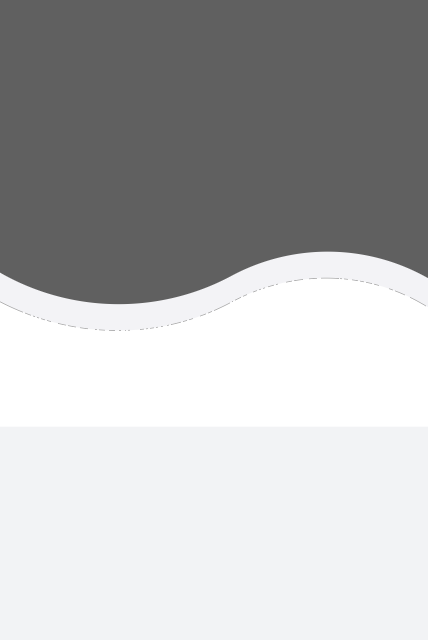
A WebGL 1 fragment shader for this background:

```glsl
precision highp float;
// A dark field ends in a soft wave, trimmed by a pale ribbon with a thin broken
// rim, above a white band and a flat pale panel.
// The wave is two circular arcs that join smoothly; regions are layered by height.

uniform vec2 u_resolution;

// Lengths are in canvas widths; the canvas is 1 by 1.5.
const float CANVAS_HEIGHT = 1.5;
const float PANEL_TOP = 0.5;

const vec2 TROUGH = vec2(0.2773, 0.7871);
const float TROUGH_RADIUS = 0.5566;
const vec2 CREST = vec2(0.7656, 0.9102);
const float CREST_RADIUS = 0.4736;

const float RIBBON_DEPTH = 0.0615;
const float RIBBON_SWELL = 0.0068;

const float RIM_HALF_WIDTH = 0.0008;
const float RIM_STRENGTH = 0.55;
const float DASH_COUNT = 220.0;
const float DASH_SHARE = 0.65;

const vec3 DARK_GRAY = vec3(0.376);
const vec3 RIBBON_COLOR = vec3(0.953, 0.953, 0.963);
const vec3 WHITE = vec3(1.0);
const vec3 PANEL_COLOR = vec3(0.949, 0.953, 0.961);

float hash(float n) {
  return fract(sin(n * 127.1) * 43758.5453);
}

// Returns the wave height and the cosine of its slope at x.
vec2 wave(float x) {
  float join = mix(TROUGH.x, CREST.x, TROUGH_RADIUS / (TROUGH_RADIUS + CREST_RADIUS));
  bool inTrough = x < join;
  vec2 extreme = inTrough ? TROUGH : CREST;
  float radius = inTrough ? TROUGH_RADIUS : CREST_RADIUS;
  float side = inTrough ? 1.0 : -1.0;
  float s = (x - extreme.x) / radius;
  float cosine = sqrt(1.0 - s * s);
  return vec2(extreme.y + side * radius * (1.0 - cosine), cosine);
}

// Smooth coverage of the region where the signed distance is positive.
float cover(float dist, float pixel) {
  return clamp(dist / pixel + 0.5, 0.0, 1.0);
}

void main() {
  vec2 p = gl_FragCoord.xy / u_resolution * vec2(1.0, CANVAS_HEIGHT);
  float pixel = 1.0 / u_resolution.x;

  // Signed distances to the two ribbon edges; it thickens toward the sides.
  vec2 edge = wave(p.x);
  float depth = RIBBON_DEPTH + RIBBON_SWELL * pow(abs(2.0 * p.x - 1.0), 4.0);
  float upper = (p.y - edge.x) * edge.y;
  float lower = (p.y - edge.x + depth) * edge.y;

  // Flat regions from bottom to top
  vec3 color = mix(PANEL_COLOR, WHITE, cover(p.y - PANEL_TOP, pixel));
  color = mix(color, RIBBON_COLOR, cover(lower, pixel));

  // Broken hairline along the lower rim
  float dash = step(hash(floor(p.x * DASH_COUNT)), DASH_SHARE);
  float rim = cover(RIM_HALF_WIDTH - abs(lower), pixel);
  color = mix(color, DARK_GRAY, RIM_STRENGTH * dash * rim);

  color = mix(color, DARK_GRAY, cover(upper, pixel));
  gl_FragColor = vec4(color, 1.0);
}
```
